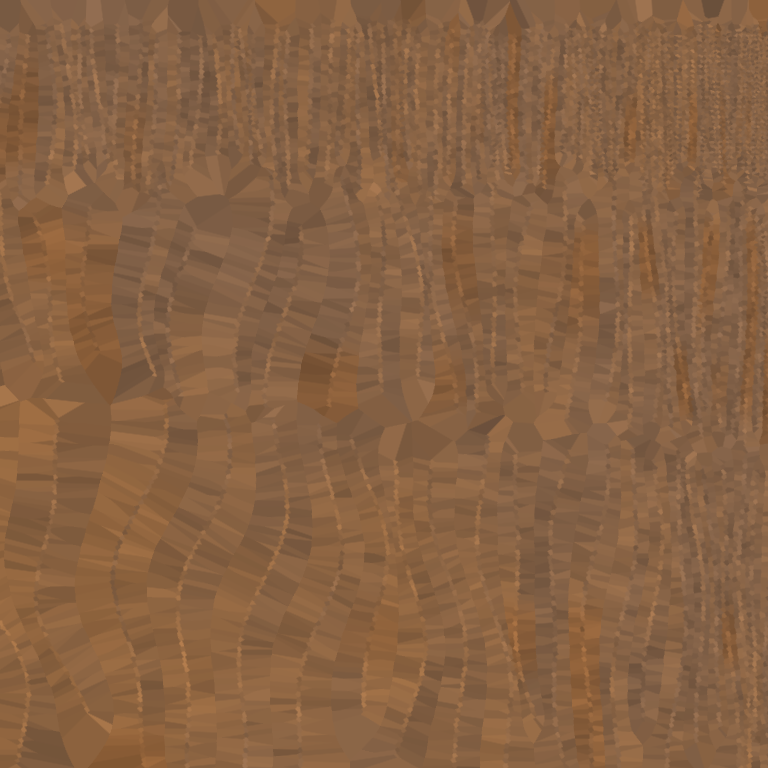
A three.js fragment shader for this texture:

```glsl
// Bark-like mosaic: Voronoi cells around seeds strung along wavy vertical strands.
// Three tiers of strands, finer to the top and right; seeds on both strand edges
// make thin sideways slivers, and fans where a strand ends.
varying vec2 vUv;

float hash(vec2 p) {
  vec3 q = fract(vec3(p.xyx) * 0.1031);
  q += dot(q, q.yzx + 33.33);
  return fract((q.x + q.y) * q.z);
}

float noise(vec2 p) {
  vec2 i = floor(p), f = fract(p);
  f = f * f * (3.0 - 2.0 * f);
  return mix(mix(hash(i), hash(i + vec2(1.0, 0.0)), f.x),
             mix(hash(i + vec2(0.0, 1.0)), hash(i + 1.0), f.x), f.y);
}

const float SEED_STEP = 0.0022;

// Sideways sway of a strand, in strand spacings
float sway(float id, float phase, float y) {
  return 0.42 * sin(y * 9.0 + id * 0.7) + 0.15 * sin(y * 23.0 + phase * 6.28);
}

// Strands crowd together towards the right edge
float strandX(float t) {
  float d = 1.0 - t;
  return 1.06 - 1.06 * d * d * d;
}

// Colour of one cell; tag holds the strand and the seed number
vec3 cellColor(vec2 seed, vec2 tag) {
  float side = mod(tag.y, 3.0) - 1.0;
  float lane = tag.x * 3.0 + side + 40.0;
  float grain = hash(tag + 71.0);
  float block = noise(vec2(lane * 7.0, seed.y * 45.0 + 20.0));
  float drift = noise(vec2(lane * 5.0, seed.y * 9.0 + 50.0));
  float region = noise(seed * vec2(6.0, 3.5) + 11.0);
  float lowerLeft = 1.0 - smoothstep(0.2, 1.0, seed.x * 0.6 + seed.y);
  float warmth = 0.65 * drift + 0.45 * region + 0.4 * lowerLeft + 0.2 * grain - 0.4;
  vec3 grayBrown = vec3(0.515, 0.385, 0.285);
  vec3 warmBrown = vec3(0.545, 0.380, 0.235);
  vec3 color = mix(grayBrown, warmBrown, clamp(warmth, 0.0, 1.0));

  // Rare rusty stretches of a strand
  float rust = smoothstep(0.74, 0.95, noise(vec2(tag.x * 3.0, seed.y * 6.0 + 90.0)));
  color = mix(color, vec3(0.53, 0.345, 0.19), 0.6 * rust);

  float light = 0.99 + 0.15 * (grain - 0.5) + 0.14 * (block - 0.5)
              + 0.12 * (drift - 0.5) + 0.03 * lowerLeft;
  light += 0.07 * (1.0 - abs(side)) * (0.4 + grain);
  return color * light;
}

void main() {
  vec2 p = vUv;
  float near1 = 9.0, near2 = 9.0;
  vec2 seed1 = vec2(0.0), seed2 = vec2(1.0), tag1 = vec2(0.0), tag2 = vec2(0.0);
  float column = 1.0 - pow((1.06 - p.x) / 1.06, 1.0 / 3.0);

  for (int tier = 0; tier < 3; tier++) {
    float count = tier == 0 ? 34.0 : (tier == 1 ? 44.0 : 115.0);
    for (int c = -3; c <= 3; c++) {
      // Strand placement and its lower and upper end
      float index = floor(column * count + 0.5) + float(c);
      float id = index + float(tier) * 200.0 + 20.0;
      float x0 = strandX(index / count);
      float gap = strandX((index + 0.5) / count) - strandX((index - 0.5) / count);
      float phase = hash(vec2(id, 3.0));
      float ragLow = hash(vec2(id, 17.0)), ragHigh = hash(vec2(id, 29.0));
      x0 += gap * 0.4 * (ragHigh - 0.5);
      float low = -0.12 + 0.2 * ragLow, high = 0.44 - 0.08 * x0 + 0.06 * ragHigh;
      if (tier == 1) { low = 0.49 - 0.08 * x0 + 0.06 * ragLow; high = 0.71 + 0.07 * ragHigh; }
      if (tier == 2) { low = 0.74 + 0.06 * ragLow; high = 0.955 + 0.025 * ragHigh; }

      // Nearest height on the strand, from its slope here
      float here = sway(id, phase, p.y);
      float slope = gap * (sway(id, phase, p.y + 0.005) - here) / 0.005;
      float foot = p.y + slope * (p.x - x0 - gap * here) / (1.0 + slope * slope);
      foot = clamp(foot, low, high);
      if (abs(foot - p.y) > 0.15) continue;

      // Seeds alternate between left edge, core and right edge
      float base = floor(foot / SEED_STEP);
      for (int k = -6; k <= 6; k++) {
        float n = base + float(k);
        vec2 tag = vec2(id, n);
        float y = (n + 0.8 * hash(tag + 100.0)) * SEED_STEP;
        if (y < low || y > high) continue;
        float taper = sqrt(min(1.0, min(y - low, high - y) / 0.015));
        float halfWidth = min(0.005, 0.3 * gap) * taper;
        float side = mod(n, 3.0) - 1.0;
        float jitter = (hash(tag.yx + 200.0) - 0.5) * 0.0026;
        vec2 seed = vec2(x0 + gap * sway(id, phase, y) + side * halfWidth + jitter, y);
        float d = dot(p - seed, p - seed);
        if (d < near1) {
          near2 = near1; seed2 = seed1; tag2 = tag1;
          near1 = d; seed1 = seed; tag1 = tag;
        } else if (d < near2) {
          near2 = d; seed2 = seed; tag2 = tag;
        }
      }
    }
  }

  // Soften the border between the two nearest cells
  float border = (near2 - near1) / (2.0 * max(length(seed2 - seed1), 0.0001));
  float blend = 0.5 - 0.5 * smoothstep(0.0, 0.0011, border);
  gl_FragColor = vec4(mix(cellColor(seed1, tag1), cellColor(seed2, tag2), blend), 1.0);
}
```
